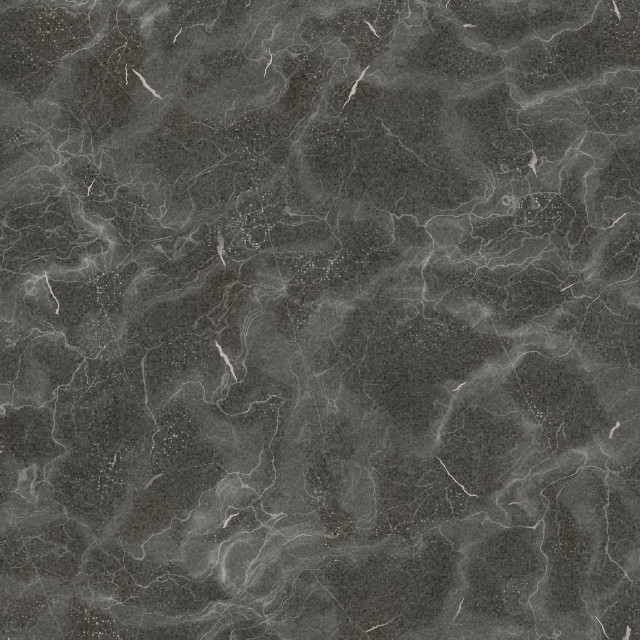
Write a three.js fragment shader that draws this texture.

```glsl
// Dark grey marble: speckled stones in misty bands, with pale veins and white shards.
#define LEAN 0.52          // direction of the bands, radians
#define STONES 4.7         // stones across the canvas
#define WARP 0.17          // bending of the bands
#define BASE_TONE 0.282
#define MIST_TONE 0.062
#define WISP_TONE 0.1
#define VEIN_TONE 0.25
#define VEIN_WIDTH 0.0021
#define GRAIN 0.135
#define SPECK_GRID 230.0
#define SHARD_GRID 8.0
#define SHARD_COLOR vec3(0.78, 0.76, 0.72)

varying vec2 vUv;

vec2 hash2(vec2 p) {
  vec3 q = fract(p.xyx * vec3(0.1031, 0.1030, 0.0973));
  q += dot(q, q.yzx + 33.33);
  return fract((q.xx + q.yz) * q.zy);
}

// Gradient noise, about -0.6 to 0.6
float noise(vec2 p) {
  vec2 i = floor(p), f = fract(p);
  vec2 u = f * f * f * (f * (f * 6.0 - 15.0) + 10.0);
  vec2 x = vec2(1.0, 0.0);
  float a = dot(hash2(i) * 2.0 - 1.0, f);
  float b = dot(hash2(i + x) * 2.0 - 1.0, f - x);
  float c = dot(hash2(i + x.yx) * 2.0 - 1.0, f - x.yx);
  float d = dot(hash2(i + 1.0) * 2.0 - 1.0, f - 1.0);
  return mix(mix(a, b, u.x), mix(c, d, u.x), u.y);
}

float fbm(vec2 p) {
  float sum = 0.0, amp = 1.0;
  for (int i = 0; i < 5; i++) {
    sum += amp * noise(p);
    p = mat2(1.6, 1.2, -1.2, 1.6) * p + 19.7;
    amp *= 0.55;
  }
  return sum;
}

// Distance to the nearest border of a Voronoi net
float netDistance(vec2 p) {
  vec2 cell = floor(p), f = fract(p), nearest = vec2(0.0);
  float best = 8.0, edge = 8.0;
  for (int j = -1; j <= 1; j++) for (int i = -1; i <= 1; i++) {
    vec2 o = vec2(i, j), r = o + hash2(cell + o) - f;
    if (dot(r, r) < best) { best = dot(r, r); nearest = r; }
  }
  for (int j = -2; j <= 2; j++) for (int i = -2; i <= 2; i++) {
    vec2 o = vec2(i, j), r = o + hash2(cell + o) - f, gap = r - nearest;
    if (dot(gap, gap) > 0.0001) edge = min(edge, dot(0.5 * (r + nearest), normalize(gap)));
  }
  return edge;
}

// Tapered stroke: coverage of a segment centred at the origin
float stroke(vec2 p, float angle, float halfLength, float width) {
  vec2 dir = vec2(cos(angle), sin(angle));
  float along = dot(p, dir) / halfLength;
  float w = width * max(1.0 - along * along, 0.0);
  float d = abs(dot(p, vec2(-dir.y, dir.x)));
  return (1.0 - smoothstep(w * 0.5, w + 0.001, d)) * (1.0 - smoothstep(0.8, 1.0, abs(along)));
}

// Short white shards, gathered in clusters
float shards(vec2 p) {
  float cover = 0.0;
  vec2 cell = floor(p * SHARD_GRID);
  for (int j = -1; j <= 1; j++) for (int i = -1; i <= 1; i++) {
    vec2 id = cell + vec2(i, j), a = hash2(id + 41.0), b = hash2(id + 83.0);
    vec2 centre = (id + a) / SHARD_GRID;
    float s = stroke(p - centre, 0.3 + 2.2 * b.x, 0.015 + 0.04 * b.y * b.y, 0.0008 + 0.003 * a.x * a.y);
    cover = max(cover, s * step(0.35, fract(a.x * 7.0 + b.y * 5.0)));
  }
  return cover;
}

// Fine flecks: x = pale, y = dark
vec2 specks(vec2 p) {
  vec2 id = floor(p * SPECK_GRID), f = fract(p * SPECK_GRID);
  vec2 a = hash2(id + 11.0), b = hash2(id + 57.0);
  float radius = 0.12 + 0.28 * b.y * b.y;
  float dotCover = 1.0 - smoothstep(radius * 0.6, radius + 0.18, length(f - 0.35 - 0.3 * a));
  return dotCover * vec2(step(0.8, b.x), step(b.x, 0.18));
}

void main() {
  vec2 p = vUv;
  vec2 bend = vec2(fbm(p * 3.0 + 7.0), fbm(p * 3.0 + 31.0));
  vec2 jag = vec2(fbm(p * 14.0 + 3.0), fbm(p * 14.0 + 63.0));
  vec2 axis = vec2(cos(LEAN), sin(LEAN));
  vec2 q = vec2(dot(p, axis), 1.45 * dot(p, vec2(-axis.y, axis.x))) + WARP * bend + 0.012 * jag;

  // Stones, the mist between them and flat grey patches
  float region = fbm(p * 2.2 + 50.0);
  float depth = netDistance(q * STONES + 3.0) - 0.16 * region + 0.07 * jag.x;
  float mist = 0.65 * (1.0 - smoothstep(0.0, 0.24, depth)) + 0.35 * (1.0 - smoothstep(0.09, 0.12, depth));
  float patchCover = smoothstep(0.38, 0.4, fbm(p * 3.4 + 90.0));
  float tone = BASE_TONE + MIST_TONE * mist + 0.05 * patchCover * (1.0 - 0.5 * mist);
  tone += 0.035 * fbm(p * 5.0 + 20.0) + 0.036 * jag.y + 0.025 * fbm(p * 40.0 + 12.0);

  // Soft wisps with bright cores, drawn out along the bands
  for (int i = 0; i < 5; i++) {
    float k = float(i);
    float n = abs(noise(q * vec2(3.2, 6.5) * (1.0 + 0.4 * k) + 17.0 * k));
    float present = smoothstep(-0.2, 0.35, noise(p * 4.5 + 29.0 * k));
    tone += WISP_TONE * (0.08 + mist) * present * (0.4 * exp(-n * 20.0) + 0.75 * exp(-n * 80.0));
  }

  // Nets of thin broken veins
  float veins = 0.0;
  for (int i = 0; i < 4; i++) {
    float k = float(i), scale = STONES * (0.85 + 0.75 * k);
    float present = smoothstep(-0.2, 0.35, noise(p * 4.0 + 29.0 * k) + 0.12 * jag.y);
    float d = netDistance((q + 0.016 * jag.yx) * scale + 3.0 + 23.0 * k) / scale;
    float thread = 1.0 - smoothstep(0.0004, VEIN_WIDTH * (0.7 + 0.6 * present), d);
    thread *= 0.75 + 0.7 * noise(p * 45.0 + 9.0 * k);
    veins = max(veins, present * (thread + 0.13 * exp(-d * 130.0)) * (1.0 - 0.15 * k));
  }

  // Long straight hairline cracks
  for (int i = 0; i < 7; i++) {
    vec2 a = hash2(vec2(i, 5.0)), b = hash2(vec2(i, 71.0));
    veins = max(veins, 0.4 * stroke(p - a + 0.006 * jag, 1.75 + 0.6 * b.x, 0.12 + 0.2 * b.y, 0.0006));
  }
  tone += VEIN_TONE * veins;

  // Flecks and grain
  vec2 fleck = specks(p + 0.004 * jag);
  float cluster = smoothstep(-0.15, 0.4, noise(p * 9.0 + 70.0) + 0.1 * jag.x) * (1.0 - 0.8 * mist);
  tone += 0.3 * fleck.x * cluster - 0.07 * fleck.y * (1.0 - 0.6 * mist);
  tone += GRAIN * (1.0 - 0.25 * mist) * (noise(p * 270.0) + 0.5 * noise(p * 130.0 + 8.0));

  // Warm grey colour, brown stains and white shards
  float stain = smoothstep(0.0, 0.7, fbm(p * 4.0 + 140.0)) * (1.0 - mist);
  vec3 color = vec3(tone) - vec3(0.0, 0.008, 0.026) - stain * vec3(0.0, 0.005, 0.018);
  float shard = shards(p + 0.018 * jag) * smoothstep(-0.15, 0.1, noise(p * 5.0 + 33.0));
  color = mix(color, SHARD_COLOR, 0.9 * shard);
  gl_FragColor = vec4(clamp(color, 0.0, 1.0), 1.0);
}
```
